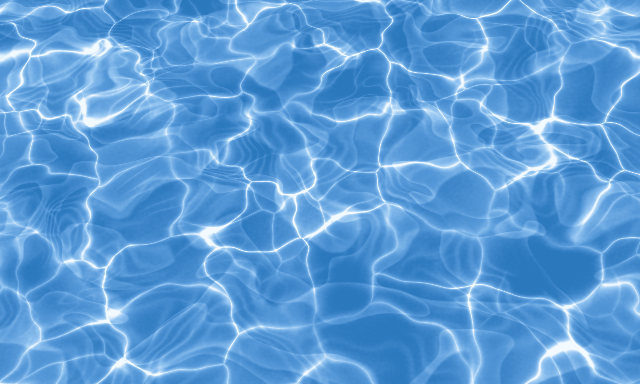
Give the GLSL for this texture, as a Shadertoy shader.

```glsl
// Sunlit pool water: a net of curved caustic lines over a blue floor.
// Warped cell borders make the net, one-sided noise ramps make folded light
// sheets, noise contours make silky rings, and stretched noise makes ripples.

vec2 hash2(vec2 p) {
    vec3 h = fract(p.xyx * vec3(0.1031, 0.1030, 0.0973));
    h += dot(h, h.yzx + 33.33);
    return fract((h.xx + h.yz) * h.zy);
}

float corner(vec2 cell, vec2 offset) {
    float angle = 6.2832 * hash2(cell).x;
    return dot(vec2(cos(angle), sin(angle)), offset);
}

// Gradient noise, roughly -0.7 to 0.7
float noise(vec2 p) {
    vec2 i = floor(p), f = fract(p);
    vec2 u = f * f * f * (f * (f * 6.0 - 15.0) + 10.0);
    vec2 e = vec2(1.0, 0.0);
    return mix(mix(corner(i, f), corner(i + e, f - e), u.x),
               mix(corner(i + e.yx, f - e.yx), corner(i + 1.0, f - 1.0), u.x), u.y);
}

vec2 noise2(vec2 p) {
    return vec2(noise(p + 17.3), noise(p * 1.07 + 71.9));
}

vec2 rotate(vec2 p, float a) {
    return vec2(cos(a) * p.x + sin(a) * p.y, cos(a) * p.y - sin(a) * p.x);
}

// Gap between the two nearest scattered points: zero on cell borders
float borderGap(vec2 p) {
    vec2 cell = floor(p);
    float near = 9.0, next = 9.0;
    for (int y = -1; y <= 1; y++)
    for (int x = -1; x <= 1; x++) {
        vec2 c = cell + vec2(x, y);
        float d = length(c + 0.1 + 0.8 * hash2(c + 40.0) - p);
        next = min(next, max(near, d));
        near = min(near, d);
    }
    return next - near;
}

// A sheet of light: crisp on one side, fading on the other
float fold(float n, float fade) {
    return smoothstep(-0.025, 0.03, n) * exp(-fade * max(n, 0.0));
}

vec3 waterColour(float tone) {
    vec3 c = mix(vec3(0.17, 0.47, 0.74), vec3(0.34, 0.60, 0.85), smoothstep(-0.05, 0.42, tone));
    c = mix(c, vec3(0.56, 0.76, 0.94), clamp((tone - 0.38) / 0.34, 0.0, 1.0));
    return mix(c, vec3(0.95, 0.98, 1.0), smoothstep(0.68, 1.2, tone));
}

void mainImage(out vec4 fragColor, in vec2 fragCoord) {
    vec2 p = fragCoord / iResolution.y;
    float chop = smoothstep(0.25, 1.2, 0.75 * p.y + 0.55 * (1.0 - p.x / 1.66));

    // Surface ripples shake the view, mostly at the upper left
    vec2 slanted = rotate(p, 0.3);
    vec2 view = p + (0.004 + 0.035 * chop) * noise2(slanted * vec2(7.0, 19.0));

    // Perspective: cells shrink towards the top
    vec2 q = vec2(view.x - 0.83, view.y * 1.12) * (4.0 + 1.5 * view.y);
    vec2 bend = noise2(q * 0.8);
    vec2 net = q + 0.5 * bend + 0.16 * noise2(q * 2.3);

    // Broad light and shade on the floor
    float tone = 0.05 + 0.38 * noise(q * 0.55 + 5.0) + 0.18 * noise(net * 1.3 + 31.0);

    // Main net with uneven width and strength
    float gap = borderGap(net);
    float swell = smoothstep(-0.1, 0.5, noise(q * 0.9 + 12.0));
    float strength = smoothstep(-0.45, 0.3, noise(q * 0.7 + 50.0));
    tone += (0.25 + 0.5 * strength) * exp(-gap / (0.035 + 0.07 * swell));
    tone += 0.26 * exp(-gap * 4.5);

    // Fainter, finer net drifting across the first
    float fineGap = borderGap(rotate(q, 0.6) * 1.35 + 0.8 * bend + 0.2 * noise2(q * 1.9 + 8.0) + 23.0);
    float fineMask = smoothstep(-0.15, 0.4, noise(q * 0.6 + 90.0));
    tone += 0.5 * fineMask * exp(-fineGap / 0.05);

    // Folded sheets of light
    vec2 sheet = q + 0.9 * bend.yx;
    tone += 0.34 * fold(noise(sheet * 0.85 + 63.0), 7.0);
    tone += 0.28 * fold(noise(rotate(sheet, 1.1) * vec2(1.9, 1.1) + 37.0), 9.0);

    // Silky rings along contours of a warped field
    float field = noise(sheet * 0.75 + 9.0) + 0.3 * noise(net * 1.6 + 3.0);
    float silk = 0.5 + 0.5 * sin(44.0 * field + 3.0 * noise(q * 1.5));
    float silkMask = smoothstep(-0.3, 0.35, noise(q * 0.8 + 77.0));
    tone += 0.17 * silk * silk * silkMask;

    // Short glints on the choppy surface
    float ridge = 1.0 - abs(noise(slanted * vec2(8.0, 26.0) + 2.5 * bend));
    float glintMask = smoothstep(0.0, 0.4, noise(p * vec2(4.0, 6.0) + 14.0));
    tone += 0.4 * chop * glintMask * pow(ridge, 14.0);

    // Fine grain of the floor
    tone += 0.05 * noise(p * vec2(95.0, 120.0));

    fragColor = vec4(waterColour(tone), 1.0);
}
```
